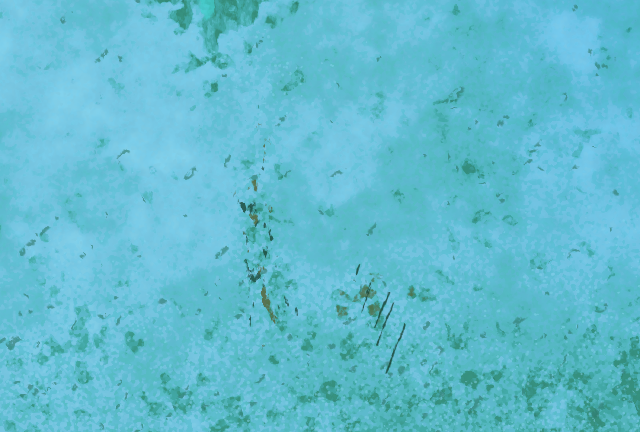
Give the GLSL for this texture, as a Shadertoy shader.

```glsl
const vec3 SHEEN = vec3(0.51, 0.82, 0.92);
const vec3 SKY   = vec3(0.46, 0.78, 0.89);
const vec3 AQUA  = vec3(0.37, 0.74, 0.82);
const vec3 SEA   = vec3(0.33, 0.72, 0.75);
const vec3 TEAL  = vec3(0.255, 0.65, 0.64);
const vec3 MOSS  = vec3(0.21, 0.56, 0.49);
const vec3 SOOT  = vec3(0.10, 0.28, 0.22);
const vec3 RUST  = vec3(0.33, 0.38, 0.20);
const vec3 CHIP  = vec3(0.27, 0.80, 0.80);

const float BASE_STAIN = 0.07;
const float CLOUD_SCALE = 8.0;
const float MOULD_SCALE = 27.0;
const float GRAIN_SCALE = 135.0;
const float CLOUD_GAIN = 0.85;
const float GRAIN_GAIN = 0.55;
const float MOULD_GAIN = 0.42;
const vec2 PATCH_TIP = vec2(0.50, 0.86);
const vec2 SCRATCH_DIR = vec2(0.35, 0.94);

vec3 hash3(vec2 p) {
    vec3 q = fract(p.xyx * vec3(0.1031, 0.1030, 0.0973));
    q += dot(q, q.yxz + 33.33);
    return fract((q.xxy + q.yzz) * q.zyx);
}

// Smooth cellular noise: cell values blended by distance, centred on zero
float cells(vec2 p) {
    vec2 cell = floor(p), f = p - cell;
    float sum = 0.0, total = 0.0;
    for (int j = -1; j <= 1; j++)
    for (int i = -1; i <= 1; i++) {
        vec2 o = vec2(i, j);
        vec3 h = hash3(cell + o + 200.0);
        vec2 d = o + h.xy - f;
        float w = exp(-9.0 * dot(d, d));
        sum += w * h.z;
        total += w;
    }
    return sum / total - 0.5;
}

float clouds(vec2 p) {
    float sum = 0.0, amp = 0.53;
    for (int i = 0; i < 4; i++) {
        sum += amp * cells(p);
        p = mat2(1.6, 1.2, -1.2, 1.6) * p + 7.3;
        amp *= 0.5;
    }
    return sum;
}

// Scattered round specks, present in a given share of the cells
float specks(vec2 p, float density) {
    vec2 cell = floor(p), f = p - cell;
    float cover = 0.0;
    for (int j = -1; j <= 1; j++)
    for (int i = -1; i <= 1; i++) {
        vec2 o = vec2(i, j);
        vec3 h = hash3(cell + o + 450.0);
        float r = 0.12 + 0.28 * fract(h.z * 37.0);
        float dot_ = 1.0 - smoothstep(r * 0.5, r + 0.12, length(o + h.xy - f));
        cover = max(cover, dot_ * step(h.z, density));
    }
    return cover;
}

float glow(vec2 p, vec2 centre, vec2 size) {
    vec2 d = (p - centre) / size;
    return exp(-dot(d, d));
}

float segment(vec2 p, vec2 a, vec2 span) {
    vec2 d = p - a;
    return length(d - span * clamp(dot(d, span) / dot(span, span), 0.0, 1.0));
}

// Broken slanting scratches, stepping down the wall
float scratches(vec2 p, float rough) {
    float cover = 0.0;
    for (int i = 0; i < 6; i++) {
        float k = float(i);
        vec3 h = hash3(vec2(k, 61.0));
        vec2 start = vec2(0.82 + 0.012 * k, 0.37 - 0.044 * k) + 0.03 * (h.xy - 0.5);
        float d = segment(p, start, SCRATCH_DIR * mix(0.025, 0.12, k / 5.0));
        cover = max(cover, 1.0 - smoothstep(0.0008, 0.0045, d + 0.009 * rough));
    }
    return cover;
}

void mainImage(out vec4 fragColor, in vec2 fragCoord) {
    vec2 p = fragCoord / iResolution.y;
    float cloud = clouds(p * CLOUD_SCALE);
    float blotch = clouds(p * MOULD_SCALE + 31.0);
    float streak = clouds(p * vec2(58.0, 32.0) + 83.0);
    float grain = cells(p * GRAIN_SCALE);

    // Where the wall is stained
    float damp = 1.0 - smoothstep(0.0, 0.5, p.y + 0.4 * cloud);
    float right = smoothstep(0.5, 1.0, p.x);
    float haze = glow(p, vec2(1.17, 0.66), vec2(0.22, 0.28));
    float drift = p.x - 0.605 - 0.015 * sin(9.0 * p.y);
    float width = mix(0.075, 0.035, smoothstep(0.2, 0.7, p.y));
    float column = exp(-drift * drift / (width * width))
                 * smoothstep(0.1, 0.3, p.y) * (1.0 - smoothstep(0.55, 0.85, p.y));
    float rusty = glow(p, vec2(0.86, 0.33), vec2(0.13, 0.12));
    float wedge = 1.05 * (p.y - PATCH_TIP.y) - abs(p.x - PATCH_TIP.x);
    float patchMask = smoothstep(-0.03, 0.05, wedge + 0.35 * blotch);
    float scrape = glow(p, vec2(0.60, 0.83), vec2(0.12, 0.09));

    // Stain level, from bare paint to moss
    float growth = clamp(0.75 * damp + 0.75 * column + 0.3 * haze + 0.4 * rusty + 0.25 * scrape, 0.0, 1.0);
    float mould = smoothstep(0.0, 0.13, blotch - mix(0.26, 0.04, growth));
    float stain = BASE_STAIN + damp * mix(0.22, 0.42, right) + 0.2 * haze + 0.15 * column + 0.06 * right
                + CLOUD_GAIN * cloud + GRAIN_GAIN * grain * (0.5 + growth)
                + MOULD_GAIN * mould + 0.3 * blotch;
    stain = mix(stain, 0.78 + 1.3 * streak, patchMask);

    vec3 col = mix(SHEEN, SKY, smoothstep(-0.35, 0.0, stain));
    col = mix(col, AQUA, smoothstep(0.0, 0.25, stain));
    col = mix(col, SEA, smoothstep(0.25, 0.5, stain));
    col = mix(col, TEAL, smoothstep(0.5, 0.75, stain));
    col = mix(col, MOSS, smoothstep(0.75, 1.05, stain));
    col += vec3(-0.03, -0.015, 0.02) * smoothstep(0.8, 1.45, p.x) * p.y;

    // Pale flecks and the flaked chip at the top
    float fleck = specks(p * 95.0 + 0.8 * blotch, 0.3 * damp + 0.3 * scrape);
    col = mix(col, SHEEN, 0.5 * fleck);
    float chip = glow(p, vec2(0.475, 0.985), vec2(0.02, 0.035));
    col = mix(col, CHIP, 0.8 * smoothstep(0.35, 0.6, chip + streak));

    // Dark specks, soot, rust and scratches
    float speck = specks(p * 42.0 + 2.5 * blotch, 0.025 + 0.12 * growth);
    col = mix(col, MOSS * 0.85, 0.6 * speck);
    float soot = smoothstep(0.0, 0.14, streak - mix(0.42, 0.06, column));
    vec3 grime = mix(SOOT, RUST, smoothstep(-0.05, 0.15, cells(p * 30.0 + 9.0)));
    col = mix(col, grime, 0.8 * soot);
    float rust = smoothstep(0.0, 0.14, blotch - mix(0.45, 0.13, rusty));
    col = mix(col, RUST, 0.65 * rust);
    col = mix(col, SOOT, 0.85 * scratches(p + 0.01 * blotch, abs(streak)));

    fragColor = vec4(clamp(col * (1.0 + 0.06 * grain), 0.0, 1.0), 1.0);
}
```
